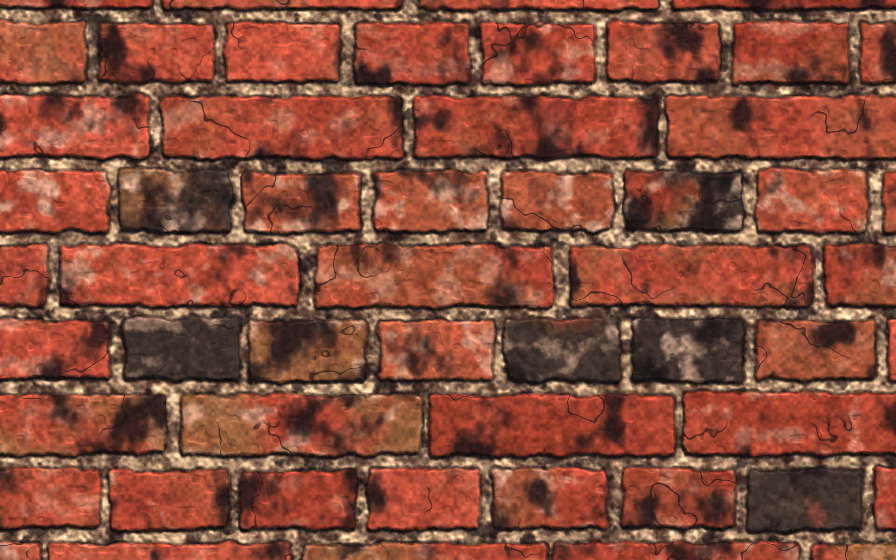
Give the GLSL for this texture, as a Shadertoy shader.

```glsl
// Weathered red brick wall: courses of short and long bricks alternate in sandy, shadowed mortar.

// Layout, in units of the canvas height
const float ROW_PITCH = 0.1327;
const float TOP_JOINT = 0.0271;
const float SHORT_PITCH = 0.2268;
const float LONG_PITCH = 0.4535;
const float HALF_HEIGHT = 0.0535;
const float HALF_JOINT = 0.0118;
const float CORNER = 0.007;
const float EDGE_WEAR = 0.015;
const float ROW_SHIFT[9] = float[9](0.281, 0.165, 0.277, 0.203, 0.096, 0.209, 0.308, 0.188, 0.077);

// Light
const vec2 LIGHT = vec2(0.35, 0.94);
const float RELIEF_STEP = 0.003;
const float RELIEF_GAIN = 0.9;
const float SHADOW_REACH = 0.006;

// Colours
const vec3 DEEP_RED = vec3(0.56, 0.21, 0.15);
const vec3 BRIGHT_RED = vec3(0.80, 0.35, 0.26);
const vec3 OCHRE = vec3(0.57, 0.36, 0.23);
const vec3 CHARRED = vec3(0.24, 0.19, 0.17);
const vec3 SOOT = vec3(0.11, 0.08, 0.09);
const vec3 BLEACH = vec3(0.80, 0.63, 0.53);
const vec3 MORTAR_DARK = vec3(0.35, 0.24, 0.20);
const vec3 MORTAR_LIGHT = vec3(0.88, 0.72, 0.56);

float hash(vec2 p) {
    return fract(sin(dot(p, vec2(127.1, 311.7))) * 43758.5);
}

float noise(vec2 p) {
    vec2 i = floor(p), f = fract(p);
    f = f * f * (3.0 - 2.0 * f);
    return mix(mix(hash(i), hash(i + vec2(1, 0)), f.x),
               mix(hash(i + vec2(0, 1)), hash(i + vec2(1, 1)), f.x), f.y);
}

float fbm(vec2 p) {
    float sum = 0.0, weight = 0.53;
    for (int i = 0; i < 4; i++) {
        sum += weight * noise(p);
        p = mat2(1.6, 1.2, -1.2, 1.6) * p + 7.3;
        weight *= 0.5;
    }
    return sum;
}

// Signed distance to the worn brick outline, then the brick's column and row
vec3 brickAt(vec2 p) {
    float course = (1.0 - p.y - TOP_JOINT) / ROW_PITCH;
    float row = floor(course) + 1.0;
    float pitch = mod(row, 2.0) > 0.5 ? SHORT_PITCH : LONG_PITCH;
    float along = (p.x - ROW_SHIFT[clamp(int(row), 0, 8)]) / pitch;
    vec2 id = vec2(floor(along), row);
    vec2 q = vec2((fract(along) - 0.5) * pitch, (0.5 - fract(course)) * ROW_PITCH);
    q += (vec2(hash(id + 3.1), hash(id + 5.7)) - 0.5) * vec2(0.008, 0.004);
    vec2 halfSize = vec2(0.5 * pitch - HALF_JOINT, HALF_HEIGHT);
    halfSize += (vec2(hash(id + 8.3), hash(id + 9.9)) - 0.5) * vec2(0.008, 0.004);
    vec2 e = abs(q) - halfSize + CORNER;
    float d = length(max(e, 0.0)) + min(max(e.x, e.y), 0.0) - CORNER;
    return vec3(d + (fbm(p * 32.0) - 0.5) * EDGE_WEAR, id);
}

float surfaceHeight(vec2 p) {
    float body = smoothstep(0.003, -0.006, brickAt(p).x);
    float face = 1.0 + 0.7 * fbm(p * 38.0) - 0.3 * smoothstep(0.68, 0.85, noise(p * 55.0));
    float sand = 0.9 * noise(p * 130.0) + 0.6 * noise(p * 60.0);
    return mix(sand, face, body);
}

vec3 brickColor(vec2 p, vec2 id) {
    vec2 q = p + id * 3.7;
    float kind = hash(id + 21.4);
    float shortBrick = mod(id.y, 2.0);
    vec3 c = mix(DEEP_RED, BRIGHT_RED, 0.65 * hash(id + 1.7) + 0.9 * (fbm(q * 16.0) - 0.3));
    // Kiln tints: ochre patches and charred short bricks
    float ochre = max(step(0.68, kind), 0.6 * hash(id + 6.2)) * smoothstep(0.36, 0.62, fbm(q * 6.0));
    c = mix(c, OCHRE, ochre);
    c = mix(c, CHARRED, shortBrick * step(0.84, kind) * smoothstep(0.28, 0.5, fbm(q * 7.0 + 4.0)));
    // Pale bloom, soot and fine cracks
    c = mix(c, BLEACH, 0.8 * hash(id + 4.4) * smoothstep(0.5, 0.72, fbm(q * 26.0 + 11.0)));
    c = mix(c, SOOT, 0.85 * smoothstep(0.53, 0.74, fbm(q * vec2(15.0, 11.0) + 17.0)));
    float crack = smoothstep(0.012, 0.002, abs(fbm(q * 9.0 + 31.0) - 0.5));
    c = mix(c, SOOT, 0.65 * crack * smoothstep(0.45, 0.65, noise(q * 10.0)));
    return c * (0.72 + 0.32 * noise(p * 150.0) + 0.3 * noise(p * 75.0));
}

vec3 mortarColor(vec2 p) {
    vec3 c = mix(MORTAR_DARK, MORTAR_LIGHT, smoothstep(0.2, 0.72, fbm(p * 50.0 + 3.0)));
    c = mix(c, SOOT, 0.7 * smoothstep(0.55, 0.72, fbm(p * 34.0 + 19.0)));
    return c * (0.65 + 0.6 * noise(p * 140.0));
}

void mainImage(out vec4 fragColor, in vec2 fragCoord) {
    vec2 p = fragCoord / iResolution.y;
    float soft = 1.0 / iResolution.y;
    vec3 brick = brickAt(p);
    float body = smoothstep(soft, -soft, brick.x);

    // Mortar darkens in the crevices and in the shadow of each brick
    float crevice = smoothstep(0.007, 0.001, brick.x) * (0.35 + 0.65 * noise(p * 28.0));
    float shadow = smoothstep(0.004, -0.003, brickAt(p + LIGHT * SHADOW_REACH).x);
    vec3 mortar = mix(mortarColor(p), SOOT * 0.7, max(0.85 * crevice, 0.9 * shadow));

    vec3 color = mix(mortar, brickColor(p, brick.yz), body);
    color *= 1.0 - 0.4 * body * smoothstep(-0.005, 0.0, brick.x);

    // Relief lit from above
    float slope = surfaceHeight(p) - surfaceHeight(p + LIGHT * RELIEF_STEP);
    color *= clamp(1.0 + RELIEF_GAIN * slope, 0.35, 1.6);
    fragColor = vec4(clamp(color, 0.0, 1.0), 1.0);
}
```
